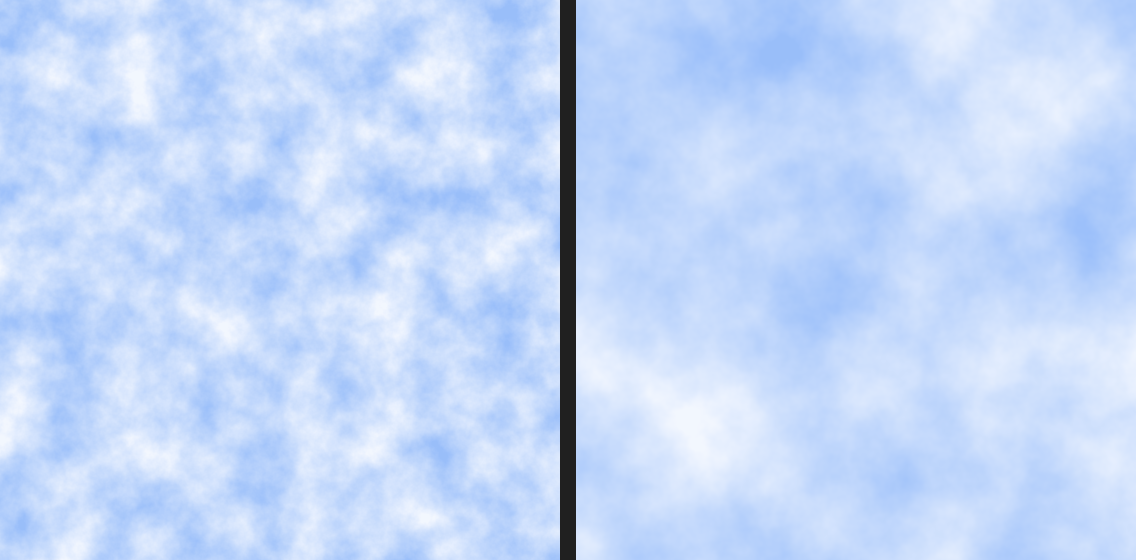
Left, the full canvas; right, a detail of the centre.
This texture is drawn by a WebGL 1 fragment shader. Its source:

```glsl
precision highp float;
// Soft blue and white cloud texture made from fractal gradient noise.

#define CELLS 9.0       // largest noise cells across the canvas
#define OCTAVES 6
#define GAIN 0.54       // strength of each finer octave
#define CONTRAST 0.72
#define BALANCE 0.5     // mean position between the two colours
#define SEED vec2(17.3, 41.7)
#define SKY_BLUE vec3(0.60, 0.745, 0.978)
#define CLOUD_WHITE vec3(0.95, 0.967, 0.998)

uniform vec2 u_resolution;

// Random unit vector for a lattice point
vec2 gradientAt(vec2 cell) {
  vec3 p = fract(cell.xyx * vec3(0.1031, 0.1030, 0.0973));
  p += dot(p, p.yzx + 33.33);
  float angle = 6.28318 * fract((p.x + p.y) * p.z);
  return vec2(cos(angle), sin(angle));
}

// Gradient noise with quintic fade, centred on zero
float gradientNoise(vec2 p) {
  vec2 cell = floor(p);
  vec2 f = p - cell;
  vec2 fade = f * f * f * (f * (f * 6.0 - 15.0) + 10.0);
  vec2 right = vec2(1.0, 0.0);
  vec2 up = vec2(0.0, 1.0);
  float bottomLeft = dot(gradientAt(cell), f);
  float bottomRight = dot(gradientAt(cell + right), f - right);
  float topLeft = dot(gradientAt(cell + up), f - up);
  float topRight = dot(gradientAt(cell + 1.0), f - 1.0);
  return mix(mix(bottomLeft, bottomRight, fade.x),
             mix(topLeft, topRight, fade.x), fade.y);
}

// Sum of octaves, each turned to hide the lattice
float cloudNoise(vec2 p) {
  mat2 turnAndDouble = 2.0 * mat2(0.8, 0.6, -0.6, 0.8);
  float sum = 0.0;
  float amplitude = 1.0;
  for (int i = 0; i < OCTAVES; i++) {
    sum += amplitude * gradientNoise(p);
    p = turnAndDouble * p + SEED;
    amplitude *= GAIN;
  }
  return sum;
}

void main() {
  vec2 uv = gl_FragCoord.xy / min(u_resolution.x, u_resolution.y);
  float cover = BALANCE + CONTRAST * cloudNoise(uv * CELLS + SEED);
  vec3 color = mix(SKY_BLUE, CLOUD_WHITE, clamp(cover, 0.0, 1.0));
  gl_FragColor = vec4(color, 1.0);
}
```
